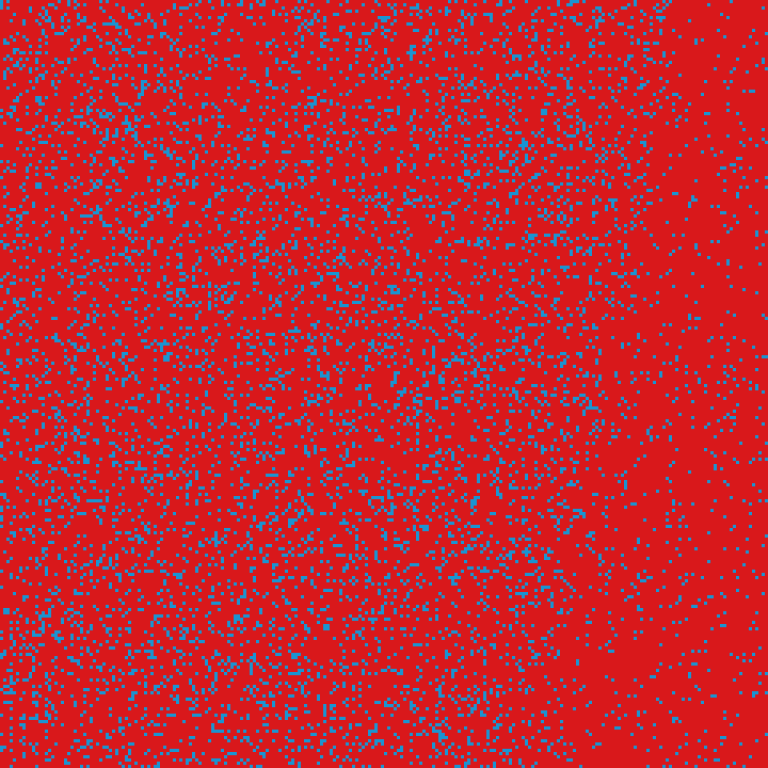
Write a WebGL 2 fragment shader that draws this texture.

```glsl
#version 300 es
precision highp float;

uniform vec2 u_resolution;
out vec4 fragColor;

// Integer hash of a lattice point, two values in 0..1
vec2 hash2(vec2 cell) {
    uvec2 q = uvec2(ivec2(cell) + 4096);
    uint h = q.x * 1597334677u ^ q.y * 3812015801u;
    h = (h ^ (h >> 16)) * 2146121005u;
    h = (h ^ (h >> 15)) * 2221713035u;
    h ^= h >> 16;
    return vec2(h & 65535u, h >> 16) / 65535.0;
}

float cornerSlope(vec2 corner, vec2 offset) {
    float angle = 6.28319 * hash2(corner + 700.0).x;
    return dot(vec2(cos(angle), sin(angle)), offset);
}

float gradientNoise(vec2 p) {
    vec2 i = floor(p), f = p - i;
    vec2 s = f * f * f * (f * (f * 6.0 - 15.0) + 10.0);
    vec2 e = vec2(1.0, 0.0);
    float low = mix(cornerSlope(i, f), cornerSlope(i + e.xy, f - e.xy), s.x);
    float high = mix(cornerSlope(i + e.yx, f - e.yx), cornerSlope(i + 1.0, f - 1.0), s.x);
    return mix(low, high, s.y);
}

// Chance of a speck: dense on the left, sparse past a slanted border
float speckChance(vec2 uv) {
    float border = 0.71 + 0.17 * uv.y + 0.05 * gradientNoise(uv * 6.0);
    float sparse = smoothstep(-0.03, 0.04, uv.x - border);
    float drift = gradientNoise(uv * 5.0 + 17.0) + 0.6 * gradientNoise(uv * 13.0 + 41.0);
    return mix(0.155, 0.057, sparse) * (1.0 + 0.4 * drift);
}

float speck(vec2 cell, float cells) {
    return step(hash2(cell).x, speckChance((cell + 0.5) / cells));
}

void main() {
    float cells = 240.0;
    float scale = min(u_resolution.x, u_resolution.y);
    vec2 p = gl_FragCoord.xy / scale * cells - 0.5;
    vec2 i = floor(p);

    // Blend neighbouring cells over the width of one pixel
    float pixel = min(cells / scale, 1.0);
    vec2 w = clamp((p - i - 0.5) / pixel + 0.5, 0.0, 1.0);
    float low = mix(speck(i, cells), speck(i + vec2(1.0, 0.0), cells), w.x);
    float high = mix(speck(i + vec2(0.0, 1.0), cells), speck(i + 1.0, cells), w.x);
    float coverage = mix(low, high, w.y);

    vec3 red = vec3(0.85, 0.095, 0.105);
    vec3 blue = vec3(0.10, 0.58, 0.82);
    fragColor = vec4(mix(red, blue, coverage), 1.0);
}
```
